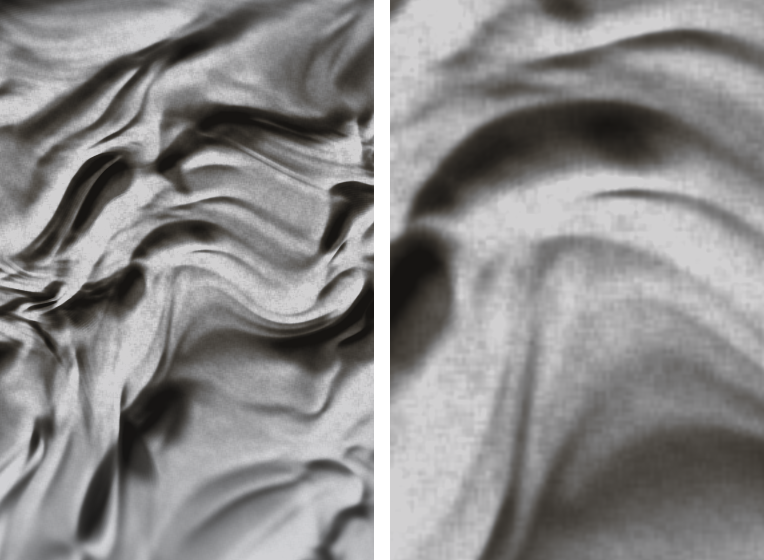
Left: the whole. Right: its middle third, enlarged.
Reproduce this texture procedurally as a Shadertoy shader.

```glsl
// Crumpled linen sheet in low side light, with shallow depth of field.
// A height field of warped crests and long diagonal folds is shaded by its
// slope toward the light, then darkened by marching for cast shadows.

float hash(vec2 p) {
    vec3 v = fract(vec3(p.xyx) * 0.1031);
    v += dot(v, v.yzx + 33.33);
    return fract((v.x + v.y) * v.z);
}

float noise(vec2 p) {
    vec2 cell = floor(p), f = fract(p);
    f = f * f * f * (f * (f * 6.0 - 15.0) + 10.0);
    return mix(mix(hash(cell), hash(cell + vec2(1, 0)), f.x),
               mix(hash(cell + vec2(0, 1)), hash(cell + vec2(1, 1)), f.x), f.y);
}

vec2 noise2(vec2 p) {
    return vec2(noise(p + 4.0), noise(p + 31.0)) - 0.5;
}

// Rounded ridge along the middle level of the noise
float crest(vec2 p, float roundness) {
    float n = 2.0 * noise(p) - 1.0;
    return -sqrt(n * n + roundness * roundness);
}

float clothHeight(vec2 uv, float blur) {
    // Folds shrink and flatten toward the far edge
    vec2 p = vec2(uv.x * (1.15 - 0.25 * uv.y), uv.y * (0.9 + 0.35 * uv.y));
    p += 0.25 * noise2(p * 3.2);
    p += 0.08 * noise2(p * 9.0);
    vec2 q = vec2(dot(p, vec2(0.68, 0.73)), dot(p, vec2(-0.73, 0.68)));

    // Crests of three sizes: diagonal, steep side branches, small puckers
    float h = 0.065 * crest(q * vec2(3.2, 6.0) + 7.0, 0.12 + 0.1 * blur);
    h += 0.042 * crest(p * vec2(11.5, 7.0) + 9.0, 0.15 + 0.13 * blur);
    h += 0.017 * (1.0 - 0.5 * blur) * crest(q * vec2(13.0, 19.0) + 3.0, 0.18 + 0.25 * blur);
    h += 0.005 * (1.0 - 0.9 * blur) * noise(q.yx * vec2(34.0, 50.0));

    // Long folds: gentle on the lit side, steep on the shaded side
    for (int i = 0; i < 7; i++) {
        float k = float(i);
        float d = q.y + 0.42 - 0.19 * k;
        float width = mix(0.035 + 0.012 * blur, 0.075, smoothstep(-0.02, 0.02, d));
        float strength = 0.055 * noise(vec2(q.x * 5.0, k * 5.3));
        h += strength * exp(-d * d / (width * width));
    }
    return h;
}

void mainImage(out vec4 fragColor, in vec2 fragCoord) {
    vec2 uv = fragCoord / iResolution.y;
    float blur = smoothstep(0.12, 0.58, abs(uv.y - 0.6));
    vec2 toLight = normalize(vec2(-0.55, 0.84));

    // Slope facing the light
    float h = clothHeight(uv, blur);
    float reach = 0.002 + 0.006 * blur;
    float slope = (clothHeight(uv - toLight * reach, blur)
                 - clothHeight(uv + toLight * reach, blur)) / (2.0 * reach);

    // Cast shadow: how far the cloth rises above the light ray
    float rise = 0.0;
    for (int i = 1; i <= 30; i++) {
        float t = 0.0045 * float(i);
        rise = max(rise, clothHeight(uv + toLight * t, blur) - h - 0.5 * t);
    }
    float shadow = smoothstep(0.0, 0.02 + 0.018 * blur, rise);

    // Patches of cloth tilted away as a whole
    float tilt = noise(uv * 3.5 + 2.0) - 0.5;
    float lit = 1.0 / (1.0 + exp(-3.0 * slope - 0.5 - 1.4 * tilt));
    float tone = mix(0.14, 0.83, lit) * (1.0 - 0.62 * shadow);

    // Linen weave and soft mottling, lost where out of focus
    float weave = noise(uv * vec2(420.0, 190.0)) + noise(uv * vec2(170.0, 400.0)) - 1.0;
    float mottle = noise(uv * 45.0) + noise(uv.yx * 95.0 + uv * 20.0) - 1.0;
    tone *= 1.0 + (1.0 - 0.8 * blur) * (0.09 * weave + 0.1 * mottle);
    tone = clamp(tone, 0.08, 0.82);

    // Warm bounce light in the shade, cooler air out of focus
    vec3 color = tone * vec3(1.0, 0.995, 1.0);
    float bounce = smoothstep(0.08, 0.25, tone) * (1.0 - smoothstep(0.28, 0.5, tone));
    color += bounce * (1.0 - 0.6 * blur) * vec3(0.02, 0.005, -0.018);
    color += (1.0 - smoothstep(0.1, 0.3, tone)) * vec3(0.008, 0.0, -0.01);
    color += blur * vec3(-0.006, 0.0, 0.008);
    fragColor = vec4(color, 1.0);
}
```
